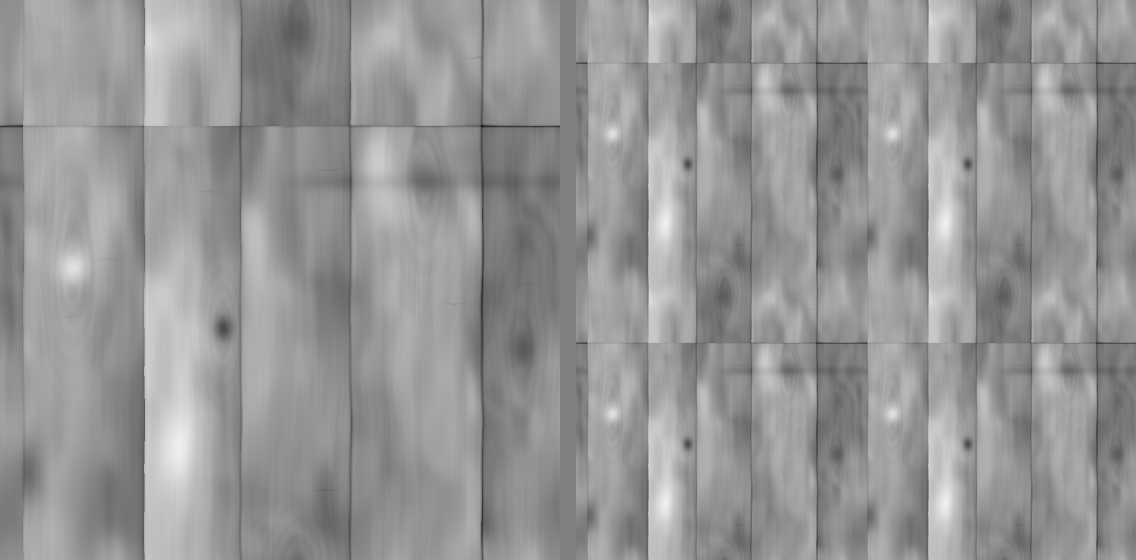
Left: one tile. Right: repeated 2 by 2.
This texture map is drawn by a WebGL 2 fragment shader. Its source:

```glsl
#version 300 es
precision highp float;
// Grey weathered wood: five upright planks of uneven width, one butt joint each.
// Each plank has its own coordinates, with stretched noise for stain and grain,
// plus a knot, a broad stain and thin cracks. Both axes wrap through fract.
#define JOINT_Y 0.775
#define SEAM_WIDTH 0.0024
#define JOINT_WIDTH 0.0022
#define BLOTCH 0.20
#define MOTTLE 0.09
#define GRAIN 0.045
#define FIBRE 0.022
#define RINGS 0.022
#define CRACK_DEPTH 0.07
#define BAND_DEPTH 0.10

uniform vec2 u_resolution;
out vec4 fragColor;

const int PLANKS = 5;
const float SEAM_X[5] = float[5](0.042, 0.258, 0.430, 0.626, 0.861);
const float SEAM_DEPTH[5] = float[5](0.08, 0.11, 0.17, 0.18, 0.27);
const float JOINT_DEPTH[5] = float[5](0.08, 0.03, 0.05, 0.14, 0.28);
// Grey at the foot, middle and head of a plank, then its left-to-right fall.
const vec4 TONE[5] = vec4[5](
  vec4(0.60, 0.56, 0.63, 0.09), vec4(0.68, 0.65, 0.65, 0.15),
  vec4(0.49, 0.57, 0.53, 0.05), vec4(0.63, 0.60, 0.62, 0.02),
  vec4(0.61, 0.54, 0.48, -0.05));
// Across, along, radius, brightness; one knot and one stain to a plank.
const vec4 KNOT[5] = vec4[5](
  vec4(0.41, 0.746, 0.025, 0.25), vec4(0.82, 0.638, 0.018, -0.33),
  vec4(0.53, 0.160, 0.032, -0.11), vec4(0.55, 0.910, 0.029, -0.17),
  vec4(0.39, 0.600, 0.026, -0.13));
const vec4 STAIN[5] = vec4[5](
  vec4(0.03, 0.380, 0.026, -0.24), vec4(0.35, 0.425, 0.030, 0.18),
  vec4(0.15, 0.800, 0.034, 0.12), vec4(0.22, 0.945, 0.030, 0.15),
  vec4(0.88, 0.660, 0.032, -0.13));

float hash(vec2 p) {
  return fract(sin(dot(p, vec2(127.1, 311.7))) * 43758.5);
}

// Smooth value noise, from -0.5 to 0.5.
float noise(vec2 p) {
  vec2 i = floor(p), f = fract(p);
  f = f * f * f * (f * (f * 6.0 - 15.0) + 10.0);
  float low = mix(hash(i), hash(i + vec2(1, 0)), f.x);
  float high = mix(hash(i + vec2(0, 1)), hash(i + vec2(1, 1)), f.x);
  return mix(low, high, f.y) - 0.5;
}

float bell(float x) { return exp(-x * x); }

float plankGrey(int id, vec2 p, float width) {
  float u = p.x / width;
  vec2 seed = vec2(float(id) * 37.0 + 11.0, float(id) * 19.0 + 5.0);

  // Broad tone along and across the plank
  vec4 tone = TONE[id];
  float grey = mix(mix(tone.x, tone.y, smoothstep(0.0, 0.5, p.y)),
                   tone.z, smoothstep(0.5, 1.0, p.y));
  grey += tone.w * (0.5 - smoothstep(0.0, 1.0, u));

  // Stains and soft mottling
  vec4 stain = STAIN[id];
  vec2 s = (p - vec2(stain.x * width, stain.y)) / stain.z;
  grey += stain.w * bell(length(s * vec2(1.0, 0.42)));
  float wander = noise(p * vec2(12.0, 9.0) + seed);
  grey += BLOTCH * noise(p * vec2(13.0, 6.0) + seed.yx + wander * 0.5);
  grey += MOTTLE * noise(p * vec2(31.0, 13.0) + seed + wander);

  // Knot and the arches of grain around it
  vec4 knot = KNOT[id];
  vec2 k = (p - vec2(knot.x * width, knot.y)) / knot.z;
  float r = length(k * vec2(1.0, 0.75));
  grey += knot.w * bell(r + wander * 0.3);
  float arch = length(k * vec2(1.0, 0.28)) + wander * 0.7;
  grey += RINGS * sin(arch * 13.0) * exp(-arch * 0.8) * smoothstep(0.5, 1.2, r);

  // Lengthwise grain, bent around the knot
  vec2 g = vec2(p.x - k.x * knot.z * 0.5 * bell(r * 0.5) + wander * 0.006, p.y);
  float wear = 0.65 + noise(p * vec2(17.0, 7.0) + seed.yx * 2.0);
  grey += GRAIN * noise(g * vec2(65.0, 4.0) + seed);
  grey += FIBRE * wear * noise(g * vec2(210.0, 8.0) + seed.yx);
  grey += FIBRE * wear * noise(g * vec2(420.0, 15.0) + seed);

  // Short cracks across the grain
  for (int i = 0; i < 3; i++) {
    vec2 c = vec2(hash(seed + float(i)), hash(seed.yx + float(i) * 3.0));
    vec2 d = p - c * vec2(width, 1.0);
    d.y += 0.004 * noise(vec2(p.x * 70.0, seed.x));
    grey -= CRACK_DEPTH * bell(d.x / 0.018) * bell(d.y / 0.0014) * c.x;
  }
  return grey;
}

float woodGrey(vec2 uv) {
  // A slight wobble keeps the seams from being ruler-straight
  float x = uv.x + 0.0007 * sin(18.849556 * uv.y) + 0.0005 * sin(43.982297 * uv.y);
  float v = fract(uv.y - JOINT_Y);
  float grey = 0.0;
  for (int i = 0; i < PLANKS; i++) {
    int next = (i + 1) % PLANKS;
    float width = fract(SEAM_X[next] - SEAM_X[i]);
    float left = fract(x - SEAM_X[i]);
    if (left >= width) continue;
    grey = plankGrey(i, vec2(left, v), width);

    // Seams at the sides, with soft shade, and the joint at the ends
    float fade = 0.75 + 0.25 * sin(6.2831853 * (uv.y * 2.0 + float(i) * 0.3));
    float right = width - left;
    grey -= SEAM_DEPTH[i] * fade * (bell(left / SEAM_WIDTH) + 0.2 * exp(-left / 0.008));
    grey -= SEAM_DEPTH[next] * (0.6 * bell(right / SEAM_WIDTH) + 0.3 * exp(-right / 0.012));
    float bow = 0.002 * sin(3.1415927 * left / width);
    float end = min(v + bow, 1.0 - v);
    grey -= JOINT_DEPTH[i] * (bell(end / JOINT_WIDTH) + 0.2 * exp(-end / 0.01));

    // Damp band over the three planks on the right
    float band = i < 2 ? 0.0 : (i == 2 ? smoothstep(0.2, 1.0, left / width) : 0.6);
    grey -= BAND_DEPTH * band * bell((v - 0.9) / 0.016);
  }
  return grey;
}

void main() {
  // Four samples per pixel smooth the plank edges
  float grey = 0.0;
  for (int i = 0; i < 4; i++) {
    vec2 offset = vec2(i % 2, i / 2) * 0.5 - 0.25;
    grey += 0.25 * woodGrey((gl_FragCoord.xy + offset) / u_resolution);
  }
  fragColor = vec4(vec3(clamp(grey, 0.0, 1.0)), 1.0);
}
```
